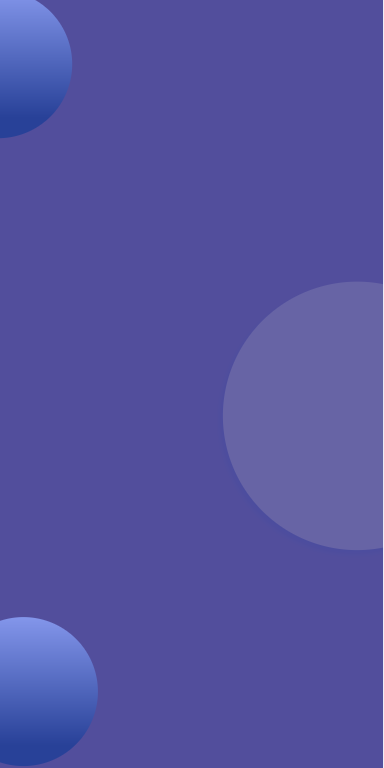
Reproduce this background procedurally as a Shadertoy shader.

```glsl
// Flat violet backdrop with two glossy blue balls on the left and a large
// pale disc cut by the right side. Each disc is a circle distance function;
// the balls carry a vertical gradient and the pale disc a soft shadow.

// Lengths are in canvas widths, origin at the lower left
const vec3 BACKDROP     = vec3(0.322, 0.306, 0.612);
const vec3 PALE_DISC    = vec3(0.404, 0.392, 0.647);
const vec3 SHADOW       = vec3(0.298, 0.302, 0.620);
const vec3 BALL_TOP     = vec3(0.515, 0.588, 0.920);
const vec3 BALL_BOTTOM  = vec3(0.157, 0.255, 0.596);
const vec3 BORDER       = vec3(0.93, 0.93, 0.97);

// Discs: centre x, centre y, radius
const vec3 UPPER_BALL = vec3(-0.005, 1.833, 0.193);
const vec3 LOWER_BALL = vec3(0.061, 0.199, 0.194);
const vec3 LARGE_DISC = vec3(0.930, 0.917, 0.3496);

const vec2  SHADOW_OFFSET  = vec2(-0.008, -0.011);
const float SHADOW_BLUR    = 0.014;
const float GRADIENT_START = 0.14;  // height within a ball where it is darkest
const float BORDER_WIDTH   = 0.0026;

float discDistance(vec2 p, vec3 disc) {
    return length(p - disc.xy) - disc.z;
}

// Coverage of a shape, smoothed over one pixel
float coverage(float dist, float pixel) {
    return clamp(0.5 - dist / pixel, 0.0, 1.0);
}

vec3 addBall(vec3 base, vec2 p, vec3 ball, float pixel) {
    float height = (p.y - ball.y) / (2.0 * ball.z) + 0.5;
    float blend = clamp((height - GRADIENT_START) / (1.0 - GRADIENT_START), 0.0, 1.0);
    vec3 shade = mix(BALL_BOTTOM, BALL_TOP, blend);
    return mix(base, shade, coverage(discDistance(p, ball), pixel));
}

void mainImage(out vec4 fragColor, in vec2 fragCoord) {
    float pixel = 1.0 / iResolution.x;
    vec2 p = fragCoord * pixel;
    vec3 color = BACKDROP;

    // Pale disc over its offset shadow
    float shadowDist = discDistance(p - SHADOW_OFFSET, LARGE_DISC);
    float shadow = 1.0 - smoothstep(-SHADOW_BLUR, SHADOW_BLUR, shadowDist);
    color = mix(color, SHADOW, shadow);
    color = mix(color, PALE_DISC, coverage(discDistance(p, LARGE_DISC), pixel));

    // Gradient balls
    color = addBall(color, p, UPPER_BALL, pixel);
    color = addBall(color, p, LOWER_BALL, pixel);

    // Thin light border on the right
    color = mix(color, BORDER, coverage(1.0 - BORDER_WIDTH - p.x, pixel));

    fragColor = vec4(color, 1.0);
}
```
